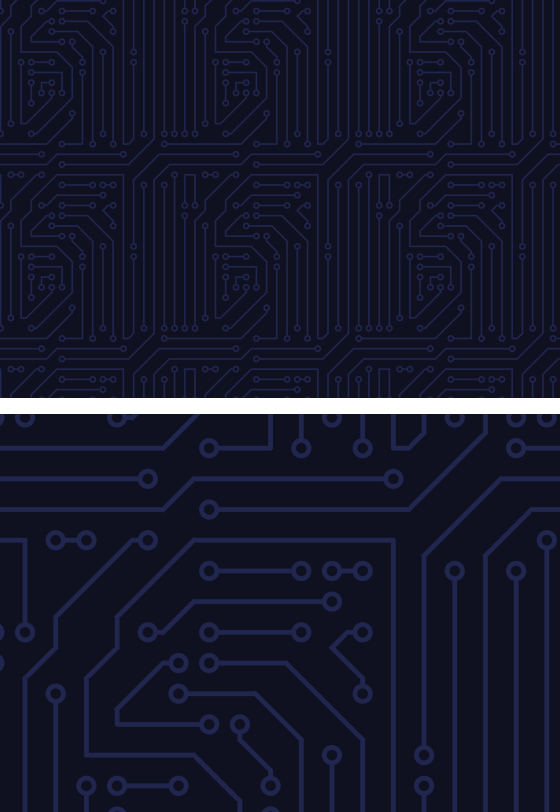
Top: the whole. Bottom: its middle third, enlarged.
Give the GLSL for this pattern, as a WebGL 2 fragment shader.

```glsl
#version 300 es
precision highp float;
precision highp int;

// Dark circuit board: thin traces with ring pads on a repeating square tile.
// Every grid node picks its two strongest edges from a smooth direction field;
// an edge is drawn if both its ends pick it, and loose ends become pads.

#define TILE 19
#define ROWS 38.9
#define SHIFT vec2(-0.06, 0.18)
#define LATTICE 4
#define SEED 11
#define RUN_LENGTH 6
#define LINE_JITTER 0.22
#define DIAGONAL_START 0.32
#define HALF_WIDTH 0.078
#define PAD_RADIUS 0.25
#define BOARD_COLOR vec3(0.059, 0.065, 0.131)
#define TRACE_COLOR vec3(0.130, 0.148, 0.310)

uniform vec2 u_resolution;
out vec4 fragColor;

// Integer hash of a cell and a layer, -1..1
float random(ivec2 c, int layer) {
    uint n = uint(c.x + 64 * c.y + 4096 * (layer + SEED));
    n = n * 747796405u + 2891336453u;
    n = ((n >> ((n >> 28u) + 4u)) ^ n) * 277803737u;
    n = (n >> 22u) ^ n;
    return float(n & 65535u) / 32767.5 - 1.0;
}

ivec2 wrapCell(ivec2 c, int size) {
    return (c + size) % size;
}

// Smooth noise that repeats with the tile
float tileNoise(vec2 p, int layer) {
    p *= float(LATTICE) / float(TILE);
    ivec2 c = ivec2(floor(p));
    vec2 f = smoothstep(0.0, 1.0, fract(p));
    ivec2 a = wrapCell(c, LATTICE);
    ivec2 b = wrapCell(c + 1, LATTICE);
    float low = mix(random(a, layer), random(ivec2(b.x, a.y), layer), f.x);
    float high = mix(random(ivec2(a.x, b.y), layer), random(b, layer), f.x);
    return mix(low, high, f.y);
}

// Strength of 45 degree runs; the sign tells rising from falling
float diagonalPull(vec2 p) {
    float d = tileNoise(p, 2);
    return sign(d) * 1.5 * max(abs(d) - DIAGONAL_START, 0.0);
}

// Weight of the edge leaving a node rightwards (axis 0) or upwards (axis 1)
float edgeWeight(ivec2 node, int axis) {
    node = wrapCell(node, TILE);
    bool across = axis == 0;
    vec2 middle = vec2(node) + (across ? vec2(0.5, 0.0) : vec2(0.0, 0.5));
    float weight = tileNoise(middle, 1) * (across ? 1.0 : -1.0);

    // Whole stretches of a row or column are a little stronger or weaker
    ivec2 run = across ? ivec2((node.x + 2 * node.y) / RUN_LENGTH, node.y)
                       : ivec2(node.x, (node.y + 2 * node.x) / RUN_LENGTH);
    weight += LINE_JITTER * random(run, 3 + axis);

    // Alternating edges form staircases, later cut to straight diagonals
    float pull = diagonalPull(middle);
    int parity = (node.x + node.y + (pull > 0.0 ? axis : 0)) & 1;
    return weight + abs(pull) * (parity == 0 ? 1.0 : -1.0);
}

// The two strongest edges of a node: right, up, left, down
vec4 pickEdges(ivec2 node) {
    vec4 w = vec4(edgeWeight(node, 0), edgeWeight(node, 1),
                  edgeWeight(node - ivec2(1, 0), 0),
                  edgeWeight(node - ivec2(0, 1), 1));
    vec4 rank = vec4(greaterThan(w.yzwx, w)) + vec4(greaterThan(w.zwxy, w))
              + vec4(greaterThan(w.wxyz, w));
    return vec4(lessThan(rank, vec4(1.5)));
}

// Distance to a half line from the node along +x
float armDistance(vec2 q) {
    return length(vec2(min(q.x, 0.0), q.y));
}

// Signed distance to the traces and pad of one node, q measured from it
float nodeShape(ivec2 node, vec2 q) {
    vec4 mutual = vec4(pickEdges(node + ivec2(1, 0)).z, pickEdges(node + ivec2(0, 1)).w,
                       pickEdges(node - ivec2(1, 0)).x, pickEdges(node - ivec2(0, 1)).y);
    vec4 ports = pickEdges(node) * mutual;
    float degree = dot(ports, vec4(1.0));
    vec2 corner = ports.xy - ports.zw;

    // Bends in diagonal zones are cut from edge middle to edge middle
    bool bent = degree > 1.5 && abs(corner.x * corner.y) > 0.5;
    if (bent && diagonalPull(vec2(wrapCell(node, TILE))) != 0.0)
        return abs(dot(q, corner) - 0.5) * inversesqrt(2.0) - HALF_WIDTH;

    vec4 arms = vec4(armDistance(q), armDistance(q.yx),
                     armDistance(-q), armDistance(-q.yx));
    arms = mix(vec4(9.0), arms, ports);
    float line = min(min(arms.x, arms.y), min(arms.z, arms.w)) - HALF_WIDTH;
    if (degree < 0.5 || degree > 1.5) return line;

    // A loose end carries a hollow ring
    float r = length(q);
    return min(max(line, PAD_RADIUS - r), abs(r - PAD_RADIUS) - HALF_WIDTH);
}

void main() {
    float pixel = ROWS / u_resolution.y;
    vec2 p = gl_FragCoord.xy * pixel + SHIFT;
    vec2 node = floor(p + 0.5);
    float shape = nodeShape(ivec2(node) % TILE, p - node);
    float cover = 1.0 - smoothstep(-0.7 * pixel, 0.7 * pixel, shape);
    fragColor = vec4(mix(BOARD_COLOR, TRACE_COLOR, cover), 1.0);
}
```
